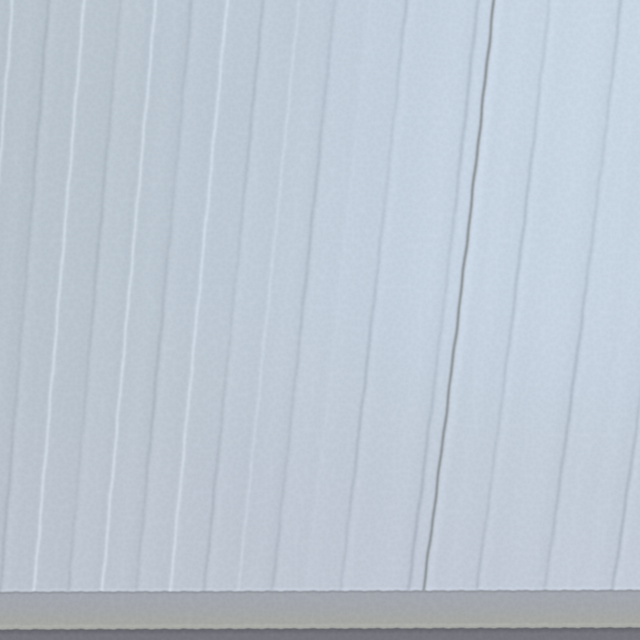
Give the GLSL for this texture, as a WebGL 1 fragment shader.

```glsl
precision highp float;
// Pale blue-grey ribbed panel whose leaning seams fan out above a grey sill.
// Seams are repeated soft profiles in a sheared coordinate; fine grain is
// cellular noise, and broad shading and wobble are layered sines.

uniform vec2 u_resolution;

const vec3 PANEL_LEFT  = vec3(0.722, 0.766, 0.804);
const vec3 PANEL_RIGHT = vec3(0.782, 0.832, 0.886);
const vec3 PANEL_FOOT  = vec3(0.745, 0.767, 0.812);
const vec3 SILL_TOP    = vec3(0.640, 0.655, 0.685);
const vec3 SILL_BOTTOM = vec3(0.650, 0.658, 0.640);
const vec3 BASE_LIGHT  = vec3(0.465, 0.465, 0.500);
const vec3 BASE_DARK   = vec3(0.395, 0.395, 0.425);
const vec3 SEAM_COLOR  = vec3(0.555, 0.580, 0.595);

const float SILL_Y     = 0.0755;  // top edge of the sill
const float BASE_Y     = 0.0165;  // top edge of the dark base
const float EDGE_TILT  = 0.0030;  // rise of both edges across the canvas
const float LEAN       = 0.082;   // lean of the seams at the left
const float FAN        = 0.056;   // extra lean towards the right
const float RIB_PITCH  = 0.1063;  // distance between grooves
const float SEAM_X     = 0.6615;  // foot of the dark seam
const float GRAIN_CELLS = 125.0;
const float GRAIN_GAIN  = 0.022;

vec2 hash2(vec2 p) {
  vec3 q = fract(p.xyx * vec3(0.1031, 0.1030, 0.0973));
  q += dot(q, q.yzx + 33.33);
  return fract((q.xx + q.yz) * q.zy);
}

// Distance to the nearest scattered point, roughly 0 to 1.
float cellular(vec2 p) {
  vec2 cell = floor(p);
  vec2 local = fract(p);
  float nearest = 4.0;
  for (int j = -1; j <= 1; j++) {
    for (int i = -1; i <= 1; i++) {
      vec2 offset = vec2(float(i), float(j));
      vec2 delta = offset + hash2(cell + offset) - local;
      nearest = min(nearest, dot(delta, delta));
    }
  }
  return sqrt(nearest);
}

// Smooth large-scale variation, roughly -1 to 1.
float layeredSines(vec2 p) {
  float sum = 0.0;
  float gain = 0.5;
  for (int i = 0; i < 4; i++) {
    sum += gain * sin(p.x + 1.7 * sin(p.y)) * cos(0.8 * p.y + float(i));
    p = mat2(0.8, 0.6, -0.6, 0.8) * p * 1.9 + 2.3;
    gain *= 0.55;
  }
  return sum;
}

// Soft line, never thinner than a pixel allows.
float softLine(float distanceTo, float width, float pixel) {
  float w = max(width, 0.6 * pixel);
  float t = distanceTo / w;
  return exp(-t * t) * width / w;
}

// Signed distance to the nearest repeat of a line.
float repeated(float x, float phase) {
  return (fract(x / RIB_PITCH + phase + 0.5) - 0.5) * RIB_PITCH;
}

vec3 panel(vec2 uv, float pixel) {
  // Undo the fanned lean so that every seam is vertical.
  float height = uv.y - SILL_Y;
  float x = (uv.x - height * LEAN) / (1.0 + height * FAN);
  x -= 0.016 * height * (0.92 - height) * smoothstep(0.2, 0.8, x);
  float wobble = 0.0005 * sin(uv.y * 43.0 + x * 70.0)
               + 0.0004 * sin(uv.y * 97.0 + x * 31.0);

  // Broad light from left to right, cooler and duller at the foot.
  vec3 color = mix(PANEL_LEFT, PANEL_RIGHT, smoothstep(-0.1, 0.9, uv.x));
  color = mix(color, PANEL_FOOT, 0.55 * (1.0 - smoothstep(0.08, 0.6, uv.y)));
  color += 0.006 * layeredSines(uv * vec2(6.0, 4.0));
  color += 0.003 * sin(x * 118.0 + 2.0 * sin(x * 27.0));

  // Dark grooves, each with a faint lit flank.
  float groove = repeated(x + wobble, 0.0);
  float grooveGain = mix(0.040, 0.062, smoothstep(0.1, 0.8, x));
  grooveGain *= 0.85 + 0.25 * sin(uv.y * 9.0 + floor(x / RIB_PITCH + 0.5) * 2.1);
  color -= grooveGain * softLine(groove, 0.0034, pixel);
  color -= 0.008 * softLine(groove + 0.007, 0.012, pixel);
  color += 0.010 * softLine(groove - 0.008, 0.006, pixel);

  // Bright ridges halfway between grooves, fading to the right.
  float ridge = repeated(x + wobble, 0.5);
  float ridgeFade = 1.0 - smoothstep(0.18, 0.55, x);
  color += 0.068 * ridgeFade * softLine(ridge, 0.0030, pixel);
  color -= 0.010 * ridgeFade * softLine(ridge + 0.008, 0.006, pixel);

  // The single dark seam.
  float seam = x - SEAM_X + wobble;
  color += 0.020 * softLine(seam - 0.008, 0.007, pixel);
  return mix(color, SEAM_COLOR, 0.90 * softLine(seam, 0.0028, pixel));
}

void main() {
  vec2 uv = gl_FragCoord.xy / u_resolution;
  float pixel = 1.0 / u_resolution.y;
  float soft = max(0.0018, pixel);
  float rough = 0.0004 * sin(uv.x * 190.0) + 0.0003 * sin(uv.x * 433.0);
  float y = uv.y - EDGE_TILT * uv.x + rough;

  // Sill and base, stacked below the panel.
  vec3 sill = mix(SILL_BOTTOM, SILL_TOP, smoothstep(BASE_Y, SILL_Y - 0.01, y));
  vec3 base = mix(BASE_LIGHT, BASE_DARK, smoothstep(0.006, BASE_Y, y));
  vec3 color = mix(sill, panel(uv, pixel), smoothstep(-soft, soft, y - SILL_Y));
  color = mix(base, color, smoothstep(-soft, soft, y - BASE_Y));
  color -= 0.055 * softLine(y - SILL_Y + 0.002, 0.0020, pixel);
  color += 0.025 * softLine(y - SILL_Y - 0.003, 0.0020, pixel);
  color += 0.030 * softLine(y - BASE_Y - 0.005, 0.0025, pixel);

  // Fine mottled grain over everything.
  float grain = cellular(uv * GRAIN_CELLS) + 0.5 * cellular(uv * GRAIN_CELLS * 1.9 + 7.0);
  color += GRAIN_GAIN * (grain - 0.72);
  gl_FragColor = vec4(color, 1.0);
}
```
